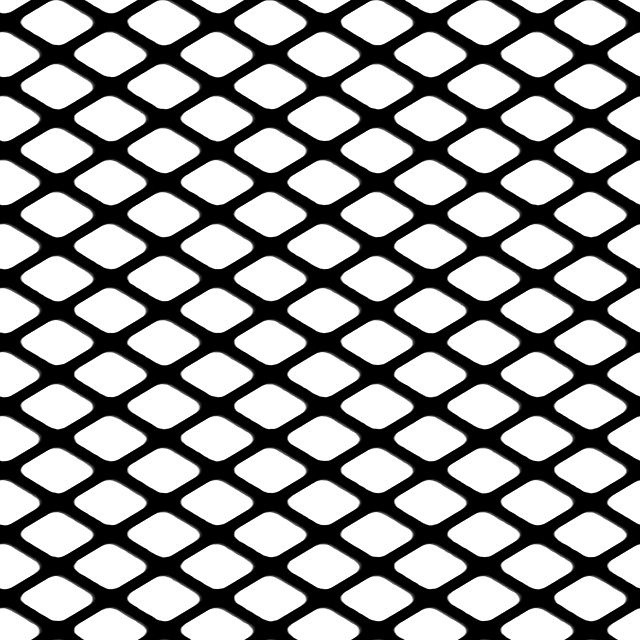
Reproduce this pattern procedurally as a WebGL 2 fragment shader.

```glsl
#version 300 es
precision highp float;
// Expanded metal mesh: black strands around staggered, rounded diamond holes.
// Each hole is a smoothed rhombus distance; a copy slid down-left leaves a
// grey bevel on its upper right side. Wrapping noise roughens the edges.

uniform vec2 u_resolution;
out vec4 fragColor;

const vec2 REPEATS = vec2(6.0, 10.0);
const vec2 HOLE_CENTRE = vec2(0.543, 0.655);    // within one repeat
const vec2 CORNER_ROUND = vec2(0.0147, 0.0115); // top and bottom, sides
const vec2 BEVEL_SHIFT = vec2(-0.0033, -0.0019);
const float HOLE_SCALE = 0.81;                  // 1.0 would close the strands
const float BEVEL_WIDTH = 0.0032;
const float ROUGHNESS = 0.0007;
const float NOISE_CELLS = 120.0;

const vec3 STRAND = vec3(0.0);
const vec3 BEVEL_DARK = vec3(0.17);
const vec3 BEVEL_LIGHT = vec3(0.36);
const vec3 BACKGROUND = vec3(1.0);

// Unit gradient for a lattice point, wrapped to the given period.
vec2 gradientAt(vec2 cell, float period) {
    cell = mod(cell, period);
    float angle = 6.2832 * fract(sin(dot(cell, vec2(127.1, 311.7))) * 4375.85);
    return vec2(cos(angle), sin(angle));
}

// Tiling gradient noise, roughly -0.7 to 0.7.
float gradientNoise(vec2 p, float period) {
    vec2 i = floor(p);
    vec2 f = p - i;
    vec2 w = f * f * f * (f * (f * 6.0 - 15.0) + 10.0);
    vec2 e = vec2(1.0, 0.0);
    float a = dot(gradientAt(i, period), f);
    float b = dot(gradientAt(i + e.xy, period), f - e.xy);
    float c = dot(gradientAt(i + e.yx, period), f - e.yx);
    float d = dot(gradientAt(i + e.xx, period), f - e.xx);
    return mix(mix(a, b, w.x), mix(c, d, w.x), w.y);
}

// Absolute value with a parabolic bend of half width r around zero.
vec2 smoothAbs(vec2 v, vec2 r) {
    vec2 a = abs(v);
    vec2 bend = max(r - a, 0.0);
    return a + bend * bend / (2.0 * r);
}

// Signed distance to a rhombus with rounded corners, negative inside.
float roundedRhombus(vec2 p, vec2 halfSize, vec2 rounding) {
    vec2 normal = normalize(halfSize.yx);
    vec2 q = smoothAbs(p, rounding);
    return dot(q, normal) - halfSize.x * normal.x;
}

// Offset from the nearest repeat centre.
vec2 foldToCell(vec2 p, vec2 pitch) {
    return (fract(p / pitch + 0.5) - 0.5) * pitch;
}

// Distance to the nearest hole of the two interleaved grids.
float holeDistance(vec2 p, vec2 pitch) {
    vec2 halfSize = 0.5 * pitch * HOLE_SCALE;
    vec2 q = p - HOLE_CENTRE * pitch;
    float first = roundedRhombus(foldToCell(q, pitch), halfSize, CORNER_ROUND);
    float second = roundedRhombus(foldToCell(q + 0.5 * pitch, pitch), halfSize, CORNER_ROUND);
    return min(first, second);
}

// Antialiased coverage of the inside of a distance field.
float coverage(float d, float pixel) {
    return clamp(0.5 - d / pixel, 0.0, 1.0);
}

void main() {
    vec2 p = gl_FragCoord.xy / u_resolution;
    float pixel = 1.0 / min(u_resolution.x, u_resolution.y);
    vec2 pitch = 1.0 / REPEATS;

    // Cut edge and inner edge of the bevel
    float wobble = ROUGHNESS * gradientNoise(p * NOISE_CELLS, NOISE_CELLS);
    float cut = holeDistance(p, pitch) + wobble;
    float inner = holeDistance(p - BEVEL_SHIFT, pitch) - wobble;

    // Bevel brightens away from the strand
    float depth = smoothstep(0.2, 0.8, -cut / BEVEL_WIDTH);
    vec3 bevel = mix(BEVEL_DARK, BEVEL_LIGHT, depth);

    vec3 colour = mix(bevel, BACKGROUND, coverage(inner, pixel));
    colour = mix(STRAND, colour, coverage(cut, pixel));
    fragColor = vec4(colour, 1.0);
}
```
